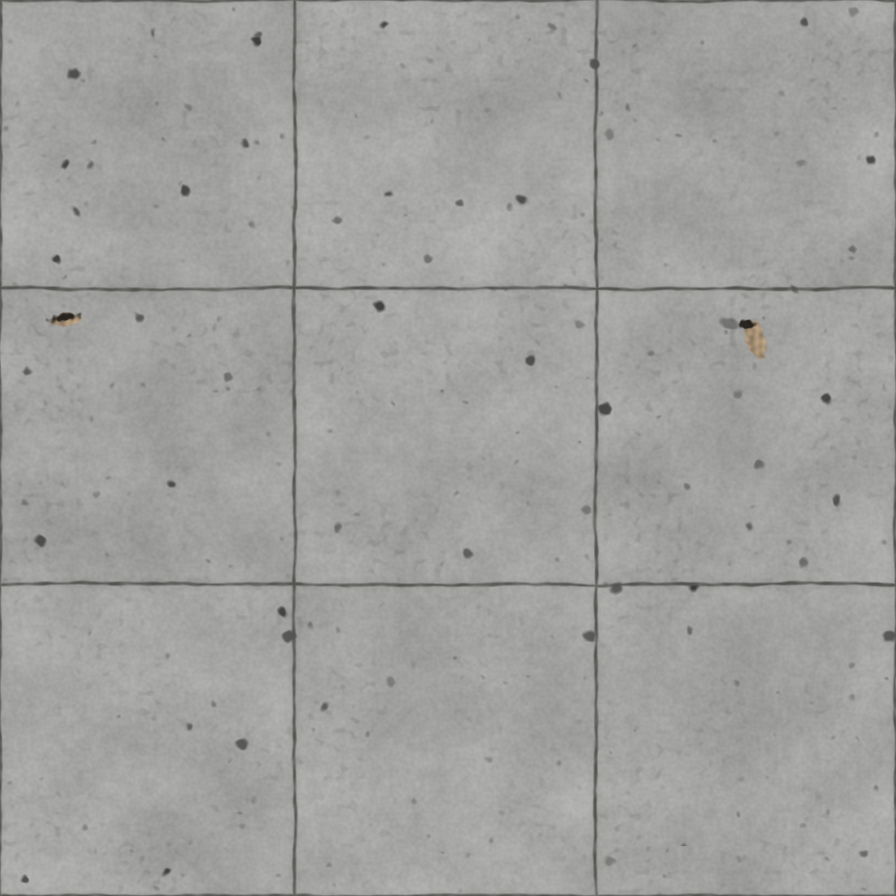
Write a three.js fragment shader that draws this texture.

```glsl
// Worn grey concrete paving: three by three slabs parted by thin, wavering joints.
// Layered gradient noise makes stains and grain, jittered cells scatter the pits,
// and two chipped spots expose tan aggregate beneath a dark lip.
varying vec2 vUv;

const vec4 JOINTS_X = vec4(0.0, 0.329, 0.665, 1.0);
const vec4 JOINTS_Y = vec4(0.0, 0.348, 0.678, 1.0);
const float JOINT_HALF_WIDTH = 0.0017;
const float JOINT_WOBBLE = 0.0055;
const float EDGE_SOFTNESS = 0.0016;
const float PIT_SOFTNESS = 0.0022;
const float GRAIN = 0.060;
const float FINE_GRAIN = 0.030;
const float FLECKS = 0.050;
const float MOTTLE = 0.085;
const float SLAB_VARIATION = 0.014;
const float RIM_LIGHT = 0.026;
const float SIDE_PIT_HEIGHT = 0.290;
const vec3 CONCRETE = vec3(0.641, 0.641, 0.633);
const vec3 JOINT_COLOR = vec3(0.330, 0.330, 0.315);
const vec3 PIT_COLOR = vec3(0.225, 0.228, 0.222);
const vec3 AGGREGATE = vec3(0.66, 0.56, 0.43);
const vec3 CHIP_SHADOW = vec3(0.10, 0.09, 0.08);

float hash(vec2 p) {
  vec3 q = fract(vec3(p.xyx) * 0.1031);
  q += dot(q, q.yzx + 33.33);
  return fract((q.x + q.y) * q.z);
}

vec2 gradient(vec2 cell) {
  float angle = 6.28318 * hash(cell);
  return vec2(cos(angle), sin(angle));
}

float noise(vec2 p) {
  vec2 i = floor(p), f = fract(p);
  vec2 u = f * f * f * (f * (f * 6.0 - 15.0) + 10.0);
  vec2 e = vec2(1.0, 0.0);
  float low = mix(dot(gradient(i), f), dot(gradient(i + e), f - e), u.x);
  float high = mix(dot(gradient(i + e.yx), f - e.yx), dot(gradient(i + 1.0), f - 1.0), u.x);
  return mix(low, high, u.y);
}

float fbm(vec2 p) {
  float sum = 0.0, amplitude = 0.5;
  for (int i = 0; i < 4; i++) {
    sum += amplitude * noise(p);
    p = p * 2.03 + 17.3;
    amplitude *= 0.55;
  }
  return sum;
}

float fill(float d, float softness) {
  return 1.0 - smoothstep(-softness, softness, d);
}

float jointDistance(float x, vec4 joints) {
  vec4 d = abs(vec4(x) - joints);
  return min(min(d.x, d.y), min(d.z, d.w));
}

// Signed distance to a rotated oval, approximate
float oval(vec2 p, vec2 radius, float angle) {
  float c = cos(angle), s = sin(angle);
  p = vec2(c * p.x + s * p.y, c * p.y - s * p.x);
  return (length(p / radius) - 1.0) * min(radius.x, radius.y);
}

// One jittered, randomly sized pit in some of the cells
float pits(vec2 uv, float cells, float chance, vec2 sizes, vec2 depths, float seed) {
  vec2 id = floor(uv * cells) + seed;
  vec2 center = 0.15 + 0.7 * vec2(hash(id + 3.1), hash(id + 7.7));
  float pick = hash(id + 11.9);
  float size = mix(sizes.x, sizes.y, hash(id + 19.3));
  vec2 radius = size * vec2(1.0, 0.65 + 0.35 * hash(id + 23.7));
  float d = oval((fract(uv * cells) - center) / cells, radius, 6.28 * hash(id + 29.1));
  return fill(d, PIT_SOFTNESS) * step(pick, chance) * mix(depths.x, depths.y, hash(id + 31.7));
}

void chip(inout vec3 color, vec2 p, vec2 radius, float angle, vec2 lip, vec2 lipRadius) {
  float rough = 0.003 * noise(p * 160.0 + 5.0);
  vec3 stone = AGGREGATE * (1.0 + 0.45 * noise(p * 130.0));
  color = mix(color, stone, 0.85 * fill(oval(p, radius, angle) + rough, EDGE_SOFTNESS));
  float shade = fill(oval(p - lip, lipRadius, 0.12) + rough, EDGE_SOFTNESS);
  color = mix(color, CHIP_SHADOW, 0.9 * shade);
}

void main() {
  vec2 uv = vUv;

  // Joints and the slab each point belongs to
  vec2 wobble = vec2(fbm(uv.yx * vec2(11.0, 2.0)), fbm(uv * vec2(11.0, 2.0) + 40.0));
  vec2 q = uv + JOINT_WOBBLE * wobble;
  float joint = min(jointDistance(q.x, JOINTS_X), jointDistance(q.y, JOINTS_Y));
  vec2 slab = vec2(step(JOINTS_X.y, q.x) + step(JOINTS_X.z, q.x),
                   step(JOINTS_Y.y, q.y) + step(JOINTS_Y.z, q.y));

  // Concrete surface: broad stains, pale slab rims, grain and dark flecks
  float tone = MOTTLE * (fbm(uv * vec2(3.5, 6.0) + slab * 5.0) + 0.5 * noise(uv * 14.0 + 70.0));
  tone += SLAB_VARIATION * (hash(slab + 4.0) - 0.5);
  tone += RIM_LIGHT * (exp(-joint * 28.0) - 0.3) * (0.8 + noise(uv * 18.0));
  tone += GRAIN * fbm(uv * 70.0 + 9.0) + FINE_GRAIN * noise(uv * 205.0);
  float patches = smoothstep(-0.25, 0.35, noise(uv * 9.0 + 30.0));
  tone -= FLECKS * smoothstep(0.16, 0.5, noise(uv * vec2(85.0, 95.0) + 90.0)) * patches;
  vec3 color = CONCRETE + tone;

  // Pits, densest in the middle row, with one beside every joint in the bottom row
  vec2 bent = uv + 0.0026 * vec2(noise(uv * 120.0), noise(uv * 120.0 + 50.0));
  float density = 1.0 - 1.1 * abs(uv.y - 0.6);
  float pit = pits(bent, 8.0, 0.44 * density, vec2(0.0042, 0.0070), vec2(0.70, 1.0), 2.0);
  pit = max(pit, pits(bent, 15.0, 0.26 * density, vec2(0.0030, 0.0055), vec2(0.28, 0.70), 60.0));
  pit = max(pit, pits(bent, 36.0, 0.13, vec2(0.0015, 0.0030), vec2(0.12, 0.40), 120.0));
  float side = jointDistance(bent.x + 0.007, JOINTS_X);
  float sidePit = oval(vec2(side, bent.y - SIDE_PIT_HEIGHT), vec2(0.0078, 0.0058), 0.0);
  pit = max(pit, 0.70 * fill(sidePit, PIT_SOFTNESS));
  color = mix(color, PIT_COLOR, pit);

  // Joint line, unevenly wide and filled, over a faint stained border
  color *= 1.0 - 0.09 * exp(-joint * 260.0);
  float width = JOINT_HALF_WIDTH * (1.0 + 0.6 * noise(uv * 48.0));
  float line = fill(joint - width, EDGE_SOFTNESS) * (0.88 + 0.5 * noise(uv * 70.0 + 8.0));
  color = mix(color, JOINT_COLOR, clamp(line, 0.0, 1.0));

  // Chipped spots
  float smudge = oval(bent - vec2(0.814, 0.639), vec2(0.011, 0.006), -0.3);
  color = mix(color, PIT_COLOR, 0.45 * fill(smudge, PIT_SOFTNESS));
  chip(color, uv - vec2(0.074, 0.643), vec2(0.015, 0.007), 0.1, vec2(-0.002, 0.003), vec2(0.015, 0.004));
  chip(color, uv - vec2(0.843, 0.622), vec2(0.011, 0.022), 0.3, vec2(-0.009, 0.016), vec2(0.008, 0.005));

  gl_FragColor = vec4(clamp(color, 0.0, 1.0), 1.0);
}
```
